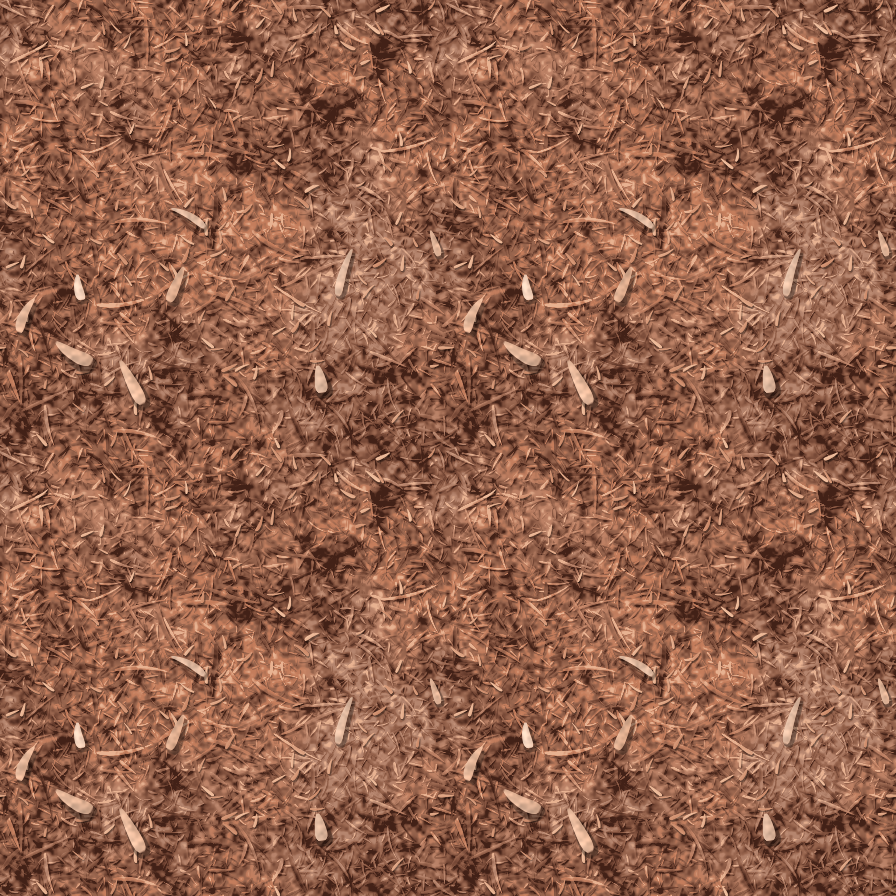
Give the GLSL for this texture, as a Shadertoy shader.

```glsl
const float REPEATS = 2.0;
const float TAU = 6.2831853;

const vec3 SOIL  = vec3(0.26, 0.13, 0.09);
const vec3 UMBER = vec3(0.46, 0.28, 0.21);
const vec3 BARK  = vec3(0.59, 0.39, 0.30);
const vec3 RUST  = vec3(0.77, 0.49, 0.36);
const vec3 ROSE  = vec3(0.71, 0.52, 0.43);
const vec3 STRAW = vec3(0.91, 0.70, 0.57);
const vec3 CREAM = vec3(0.95, 0.82, 0.73);

float hash(vec2 p) {
    return fract(sin(dot(p, vec2(127.1, 311.7))) * 43758.5453);
}

// Value noise that wraps after a whole number of cells
float noise(vec2 p, float period, float seed) {
    vec2 i = floor(p), f = fract(p);
    f = f * f * (3.0 - 2.0 * f);
    vec2 a = mod(i, period) + seed, b = mod(i + 1.0, period) + seed;
    return mix(mix(hash(a), hash(vec2(b.x, a.y)), f.x),
               mix(hash(vec2(a.x, b.y)), hash(b), f.x), f.y);
}

float fbm(vec2 p, float period, float seed) {
    float sum = 0.0, weight = 0.5;
    for (int i = 0; i < 4; i++) {
        sum += weight * noise(p * period, period, seed);
        period *= 2.0;
        weight *= 0.5;
    }
    return sum / 0.9375;
}

// Coverage of a bent, tapering strip; a larger blunt value squares off its ends
float strand(vec2 q, float len, float width, float bend, float blunt, float soft) {
    float t = clamp(q.x / len, -1.0, 1.0);
    float outline = width * (1.0 - 0.45 * t) * sqrt(1.0 - pow(abs(t), blunt));
    float d = abs(q.y + bend * t * t) - outline;
    return smoothstep(soft, -soft, d) * smoothstep(1.0, 0.88, abs(t));
}

// Strands scattered on a wrapping grid: x coverage, y random tone, z shadow
vec3 scatter(vec2 p, float cells, float density, float band, vec2 size,
             float blunt, float lean, float spread, float px) {
    vec3 layer = vec3(0.0, 0.5, 0.0);
    vec2 g = p * cells;
    float soft = px * cells * 0.6;
    for (int y = -1; y <= 1; y++)
    for (int x = -1; x <= 1; x++) {
        vec2 cell = floor(g) + vec2(x, y);
        vec2 id = mod(cell, cells) + cells * 3.7;
        float row = mod(cell.y, cells) / cells;
        float chance = density * (1.0 + band * cos(TAU * (row - 0.28)));
        if (hash(id) > chance) continue;
        vec2 jitter = vec2(hash(id + 11.3), hash(id + 23.9)) - 0.5;
        float angle = lean + spread * (hash(id + 37.1) - 0.5);
        float c = cos(angle), s = sin(angle);
        mat2 turn = mat2(c, -s, s, c);
        vec2 q = g - cell - 0.5 - 0.8 * jitter;
        float len = size.x * mix(0.5, 1.0, hash(id + 41.7));
        float width = size.y * mix(0.6, 1.3, hash(id + 53.3));
        float bend = 0.35 * len * (hash(id + 67.9) - 0.5);
        vec2 along = turn * q;
        vec2 below = turn * (q + vec2(-0.6, 1.0) * width);
        float cover = strand(along, len, width, bend, blunt, soft);
        float shade = strand(below, len, width * 1.4, bend, blunt, soft * 1.5);
        float ridge = 0.14 * clamp(along.y / width, -1.0, 1.0);
        layer.x = max(layer.x, cover);
        layer.y = mix(layer.y, hash(id + 79.1) + ridge, cover);
        layer.z = max(layer.z, shade);
    }
    return layer;
}

// Dark hollows through to lit fibre
vec3 mulchColour(float tone, float warmth) {
    vec3 c = mix(SOIL, UMBER, smoothstep(-0.08, 0.26, tone));
    c = mix(c, BARK, smoothstep(0.2, 0.52, tone));
    c = mix(c, mix(ROSE, RUST, warmth), smoothstep(0.48, 0.8, tone));
    return mix(c, STRAW, smoothstep(0.82, 1.15, tone));
}

void mainImage(out vec4 fragColor, in vec2 fragCoord) {
    vec2 p = fract(fragCoord / iResolution.xy * REPEATS);
    float px = REPEATS / iResolution.y;

    // Clumps, hollows and crumbs
    float clump = 0.5 + 0.75 * (fbm(p, 8.0, 3.0) - 0.5);
    float hollow = smoothstep(0.56, 0.76, fbm(p, 19.0, 19.0));
    float crumb = 0.6 * noise(p * 80.0, 80.0, 7.0) + 0.4 * noise(p * 128.0, 128.0, 43.0) - 0.5;
    float warmth = smoothstep(0.35, 0.65, fbm(p, 5.0, 31.0));
    float tone = clump + 0.06 + 0.95 * crumb - 0.35 * hollow;

    // Shredded fibres, from fine and dense to long and sparse
    for (int i = 0; i < 5; i++) {
        float k = float(i);
        float cells = floor(66.0 * pow(0.68, k));
        vec2 size = vec2(1.0, mix(0.13, 0.055, k / 4.0));
        vec3 f = scatter(p, cells, 0.62 - 0.09 * k, 0.0, size, 2.0, -0.6, 3.8 - 0.3 * k, px);
        float fibre = clump + 1.1 * (f.y - 0.36) + 0.5 * crumb - 0.3 * hollow;
        tone = mix(tone - 0.28 * f.z, fibre, 0.9 * f.x);
    }
    vec3 colour = mulchColour(tone + 0.35 * crumb, warmth);

    // Small straw splinters, then pale wood chips
    vec3 splinter = scatter(p, 25.0, 0.17, 0.2, vec2(0.55, 0.07), 3.0, 1.4, 2.8, px);
    colour *= 1.0 - 0.35 * splinter.z * (1.0 - splinter.x);
    colour = mix(colour, mix(RUST, STRAW, splinter.y + 0.25), splinter.x);

    vec3 chip = scatter(p, 9.0, 0.1, 0.9, vec2(0.55, 0.09), 3.0, 1.8, 2.0, px);
    vec3 wood = mix(STRAW, CREAM, chip.y) * (0.96 + 0.35 * crumb);
    colour *= 1.0 - 0.35 * chip.z * (1.0 - chip.x);
    colour = mix(colour, wood, chip.x);

    fragColor = vec4(clamp(colour, 0.0, 1.0), 1.0);
}
```
